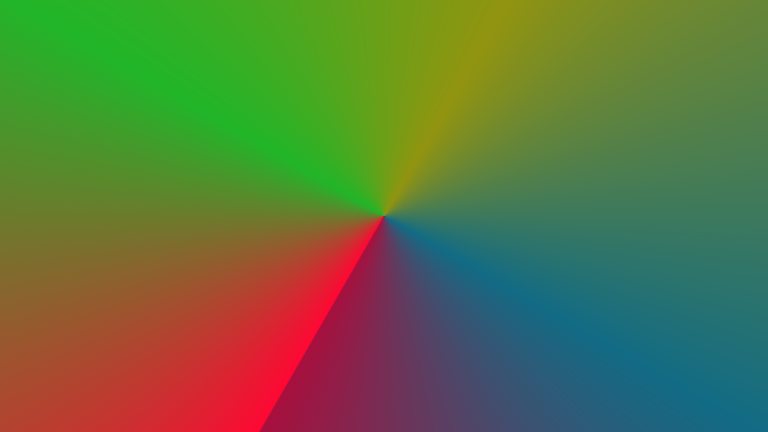
Reproduce this background procedurally as a Shadertoy shader.

```glsl
// A conic gradient swept clockwise around the canvas centre.
// Five colour stops, a quarter turn apart, are blended linearly by angle;
// the first and last differ, leaving one hard seam that is smoothed.

const float TAU = 6.2831853;
const float SEAM_TILT = TAU / 6.0;   // turns the seam to the lower left

const vec3 RED     = vec3(1.00, 0.03, 0.20);
const vec3 GREEN   = vec3(0.13, 0.71, 0.16);
const vec3 OLIVE   = vec3(0.57, 0.58, 0.06);
const vec3 BLUE    = vec3(0.07, 0.42, 0.52);
const vec3 CRIMSON = vec3(0.66, 0.06, 0.24);

// Rotate a point clockwise by an angle
vec2 rotateClockwise(vec2 p, float angle) {
    float c = cos(angle), s = sin(angle);
    return vec2(c * p.x + s * p.y, c * p.y - s * p.x);
}

// Clockwise fraction of a turn, starting at the negative x axis
float clockwiseTurn(vec2 p) {
    float angle = dot(p, p) > 0.0 ? atan(p.y, p.x) : 0.0;
    return 0.5 - angle / TAU;
}

// Piecewise linear blend through evenly spaced stops
vec3 sweepColour(float turn) {
    float t = turn * 4.0;
    vec3 colour = mix(RED, GREEN, clamp(t, 0.0, 1.0));
    colour = mix(colour, OLIVE, clamp(t - 1.0, 0.0, 1.0));
    colour = mix(colour, BLUE, clamp(t - 2.0, 0.0, 1.0));
    return mix(colour, CRIMSON, clamp(t - 3.0, 0.0, 1.0));
}

// Blend the two end colours across a thin band along the seam
vec3 smoothSeam(vec3 colour, vec2 p, float width) {
    float side = clamp(0.5 + p.y / width, 0.0, 1.0);
    bool inBand = p.x < 0.0 && abs(p.y) < 0.5 * width;
    return inBand ? mix(CRIMSON, RED, side) : colour;
}

void mainImage(out vec4 fragColor, in vec2 fragCoord) {
    // Centred coordinates in units of canvas height
    vec2 p = (fragCoord - 0.5 * iResolution.xy) / iResolution.y;
    vec2 q = rotateClockwise(p, SEAM_TILT);
    float edgeWidth = 1.4 / iResolution.y;

    vec3 colour = sweepColour(clockwiseTurn(q));
    fragColor = vec4(smoothSeam(colour, q, edgeWidth), 1.0);
}
```
